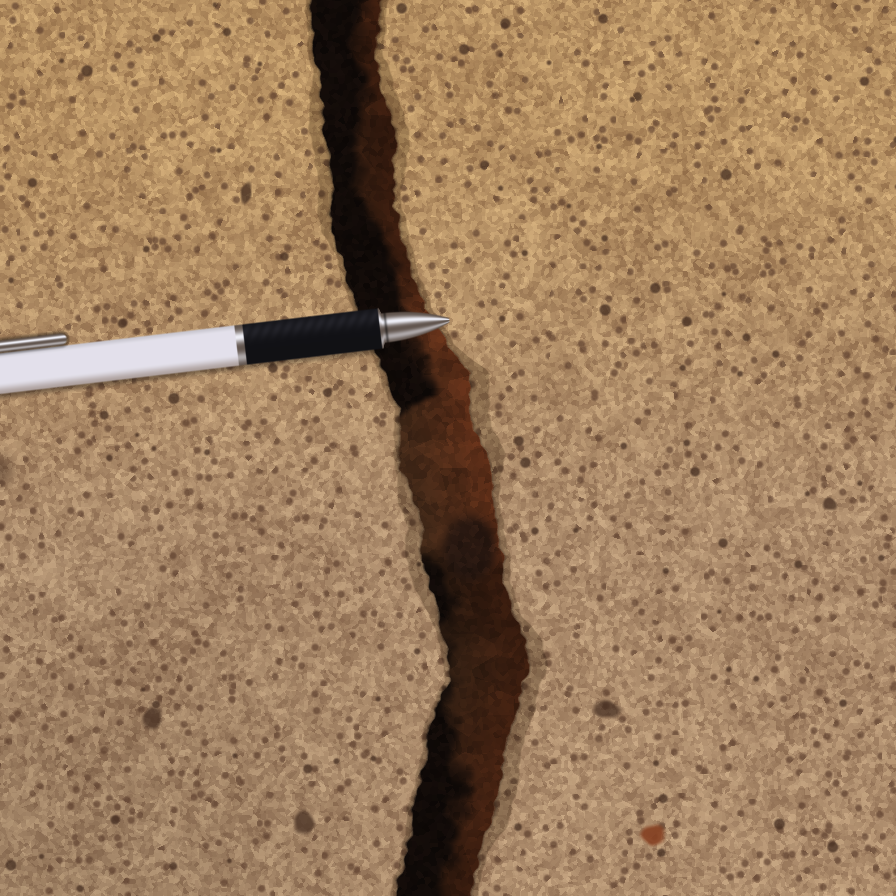
Reproduce this texture procedurally as a three.js fragment shader.

```glsl
varying vec2 vUv;

#define STONE_LIGHT vec3(0.785, 0.660, 0.505)
#define STONE_DARK vec3(0.530, 0.400, 0.290)
#define PIT vec3(0.270, 0.180, 0.130)
#define RUST vec3(0.270, 0.150, 0.085)
#define DEEP vec3(0.065, 0.040, 0.030)
#define PEN_START vec2(0.0, 0.583)
#define PEN_AXIS vec2(0.993, 0.118)
#define GRAIN 210.0
#define JAG 0.0028
#define SOFT 0.0013

vec2 hash2(vec2 p) {
  vec3 q = fract(p.xyx * vec3(0.1031, 0.1030, 0.0973));
  q += dot(q, q.yzx + 33.33);
  return fract((q.xx + q.yz) * q.zy);
}

// Cellular noise: nearest distance, then two random values of that cell
vec3 cell(vec2 p) {
  vec2 base = floor(p), id = base;
  float nearest = 9.0;
  for (int j = -1; j <= 1; j++) {
    for (int i = -1; i <= 1; i++) {
      vec2 c = base + vec2(float(i), float(j));
      float d = length(c + hash2(c) - p);
      if (d < nearest) { nearest = d; id = c; }
    }
  }
  return vec3(nearest, hash2(id + 71.0));
}

float ramp(float t, float a, float b) { return clamp((t - a) / (b - a), 0.0, 1.0); }
float band(float t, float a, float b) { return smoothstep(a, a + 0.04, t) * (1.0 - smoothstep(b - 0.04, b, t)); }
float inside(float d) { return 1.0 - smoothstep(-SOFT, SOFT, d); }
float bump(float x) { return exp(-x * x); }

float wobble(float t, float seed) {
  return 0.5 * sin(67.0 * t + seed) + 0.35 * sin(149.0 * t + 2.3 * seed) + 0.25 * sin(331.0 * t + seed * seed);
}

float clouds(vec2 p) {
  return 0.5 * sin(9.0 * p.x + 3.0 * sin(7.0 * p.y)) + 0.5 * sin(17.0 * p.y + 2.0 * sin(13.0 * p.x + 1.0));
}

// Crack borders, traced by depth from the top
float leftEdge(float d) {
  return 0.345 + 0.026 * ramp(d, 0.0, 0.22) + 0.014 * ramp(d, 0.26, 0.306) + 0.060 * ramp(d, 0.306, 0.456)
    + 0.027 * ramp(d, 0.508, 0.59) + 0.028 * ramp(d, 0.625, 0.73)
    - 0.018 * ramp(d, 0.76, 0.807) - 0.039 * ramp(d, 0.807, 1.0) + JAG * wobble(d, 1.0);
}

float rightEdge(float d) {
  return 0.427 - 0.010 * ramp(d, 0.0, 0.065) + 0.023 * ramp(d, 0.065, 0.143) + 0.031 * ramp(d, 0.235, 0.34)
    + 0.052 * ramp(d, 0.34, 0.417) + 0.024 * ramp(d, 0.46, 0.52) + 0.016 * ramp(d, 0.53, 0.65)
    + 0.029 * ramp(d, 0.65, 0.742) - 0.030 * ramp(d, 0.742, 0.833) - 0.039 * ramp(d, 0.86, 1.0) + JAG * wobble(d, 4.0);
}

float pit(vec2 p, vec2 centre, vec2 radii) {
  return 1.0 - smoothstep(0.6, 1.1, length((p - centre) / radii));
}

vec3 stone(vec2 p) {
  vec3 fine = cell(p * GRAIN), mid = cell(p * GRAIN * 0.45 + 9.0), coarse = cell(p * 24.0 + 3.0);
  float tone = 0.64 + 0.55 * (fine.y - 0.5) + 0.42 * (mid.y - 0.5) + 0.07 * clouds(p);
  vec3 col = mix(STONE_DARK, STONE_LIGHT, tone);
  // Warm upper part, duller lower left
  col *= mix(vec3(0.97, 0.96, 0.98), vec3(1.03, 1.0, 0.90), smoothstep(0.35, 0.9, p.y));
  col *= 1.0 - 0.09 * smoothstep(0.6, 0.0, p.y) * smoothstep(0.6, 0.1, p.x);
  // Scattered specks and pits
  vec2 q = p + 0.003 * vec2(wobble(p.y, 2.0), wobble(p.x, 5.0));
  float speck = step(0.87, mid.z) * smoothstep(0.55, 0.2, mid.x);
  float hole = step(0.84, coarse.z) * smoothstep(0.04, -0.04, coarse.x - 0.05 - 0.10 * coarse.y);
  hole = max(hole, pit(q, vec2(0.171, 0.197), vec2(0.012, 0.015)));
  hole = max(hole, pit(q, vec2(0.340, 0.082), vec2(0.013, 0.015)));
  hole = max(hole, pit(q, vec2(0.274, 0.784), vec2(0.007, 0.013)));
  hole = max(hole, pit(q, vec2(0.676, 0.208), vec2(0.018, 0.011)));
  hole = max(hole, pit(q, vec2(0.926, 0.435), vec2(0.009, 0.008)));
  hole = max(hole, pit(q, vec2(0.368, 0.561), vec2(0.006, 0.006)));
  col = mix(col, PIT * 1.3, 0.65 * speck);
  col = mix(col, PIT, 0.75 * hole);
  col = mix(col, vec3(0.52, 0.25, 0.13), 0.9 * pit(q, vec2(0.730, 0.068), vec2(0.015, 0.013)));
  return mix(col, PIT, 0.5 * smoothstep(1.0, 0.0, length((p - vec2(0.0, 0.475)) / vec2(0.025, 0.03))));
}

// Rusty walls of the crack, with a shadow reaching in from the left
vec3 hollow(vec2 p, float across, float d) {
  vec3 lump = cell(p * 38.0), grit = cell(p * 150.0);
  float reach = 0.75 - 0.30 * ramp(d, 0.10, 0.14) + 0.30 * ramp(d, 0.22, 0.26) - 0.20 * ramp(d, 0.32, 0.38)
    - 0.75 * ramp(d, 0.44, 0.47) + 0.45 * ramp(d, 0.61, 0.64) - 0.25 * ramp(d, 0.67, 0.70) + 0.60 * ramp(d, 0.76, 0.88);
  float lit = smoothstep(reach - 0.14, reach + 0.14, across + 0.25 * (lump.x - 0.45));
  float glow = 0.65 + 0.40 * band(d, 0.30, 0.64) + 0.12 * band(d, 0.70, 0.95);
  vec3 wall = mix(RUST * vec3(0.85, 0.95, 1.0), RUST * vec3(1.2, 1.05, 0.95), across);
  wall *= glow * (0.78 + 0.25 * lump.y + 0.25 * grit.y);
  wall = mix(wall, DEEP * 2.0 * (0.8 + 0.4 * grit.y), 0.8 * pit(p, vec2(0.524, 0.388), vec2(0.034, 0.042)));
  return mix(DEEP * (0.7 + 0.6 * grit.y), wall, lit);
}

vec3 chrome(float h) {
  float shine = bump((h - 0.4) * 3.6) + 0.55 * bump((h + 0.6) * 4.0);
  return mix(vec3(0.36, 0.31, 0.28), vec3(0.93, 0.93, 0.96), min(shine, 1.0));
}

vec3 drawPen(vec3 col, vec2 p) {
  vec2 r = p - PEN_START;
  float s = dot(r, PEN_AXIS), v = dot(r, vec2(-PEN_AXIS.y, PEN_AXIS.x));
  float taper = ramp(s, 0.430, 0.505);
  float radius = mix(0.0226, 0.0165 * (1.0 - 0.85 * pow(taper, 2.2)), smoothstep(0.428, 0.431, s));
  float h = v / radius;
  // Contact shadow
  col *= 1.0 - 0.35 * smoothstep(0.009, 0.0, abs(v + radius)) * inside(s - 0.43);
  // Barrel, ring, grip, metal tip
  vec3 body = mix(vec3(0.68, 0.63, 0.62), vec3(0.89, 0.88, 0.92), smoothstep(-1.0, -0.45, h));
  body *= 1.0 - 0.12 * smoothstep(0.7, 1.0, h);
  float ridges = 0.5 + 0.5 * sin(520.0 * (s - 0.6 * abs(v)));
  vec3 grip = vec3(0.065, 0.065, 0.08) + vec3(0.07, 0.07, 0.08) * bump((h - 0.6) * 2.5) * (0.6 + 0.4 * ridges);
  body = mix(body, chrome(h), smoothstep(0.265, 0.267, s));
  body = mix(body, grip, smoothstep(0.274, 0.276, s));
  body = mix(body, chrome(h), smoothstep(0.426, 0.428, s));
  body *= 1.0 - 0.45 * bump((s - 0.434) * 600.0);
  col = mix(col, body, inside(abs(v) - radius) * inside(s - 0.505));
  // Clip
  float clip = length(vec2(max(s - 0.072, 0.0), v - 0.030)) - 0.0065;
  col *= 1.0 - 0.4 * smoothstep(0.005, 0.0, clip);
  return mix(col, chrome((v - 0.030) / 0.0065), inside(clip));
}

void main() {
  vec2 p = vUv;
  float d = 1.0 - p.y;
  float chip = 0.005 * (cell(p * 65.0).x - 0.45);
  float left = leftEdge(d) + chip, right = rightEdge(d) - chip;
  vec3 col = stone(p);
  // Worn lips beside the crack
  float leftLip = 0.006 + 0.009 * band(d, 0.08, 0.28) + 0.012 * band(d, 0.52, 0.70) + chip;
  float rightLip = 0.008 + 0.007 * band(d, 0.05, 0.22) + 0.014 * band(d, 0.38, 0.54) + 0.012 * band(d, 0.68, 0.96) + chip;
  float lip = max(inside(left - leftLip - p.x) * step(p.x, left), inside(p.x - right - rightLip) * step(right, p.x));
  col = mix(col, col * vec3(0.79, 0.77, 0.74), lip);
  float gap = max(left - p.x, p.x - right);
  col *= 1.0 - 0.2 * smoothstep(0.004, 0.0, gap);
  col = mix(col, hollow(p, (p.x - left) / (right - left), d), inside(gap));
  gl_FragColor = vec4(drawPen(col, p), 1.0);
}
```
